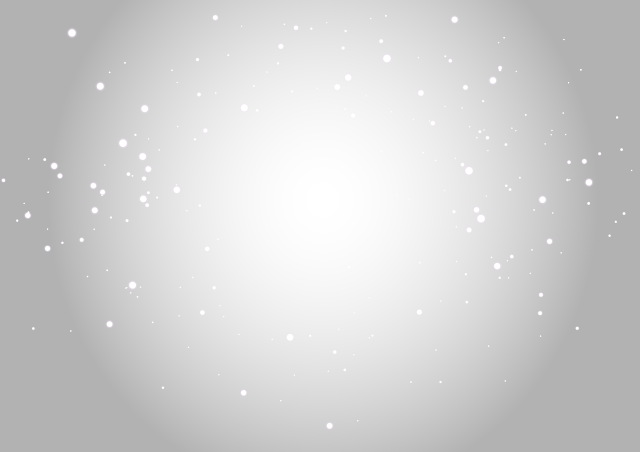
Give the GLSL for this background, as a Shadertoy shader.

```glsl
// A soft white glow on flat grey, strewn with small white sparks.
// The glow is an elliptical falloff; the sparks are hashed into a broad ring,
// denser at the left and right, each a smooth disc with a faint lilac halo.

// Lengths are in canvas heights, measured from the canvas middle.
const vec2  GLOW_CENTER   = vec2(0.007, 0.057);
const vec2  GLOW_RADII    = vec2(0.609, 0.650);
const float GLOW_POWER    = 1.8;
const vec3  GLOW_COLOR    = vec3(1.0);
const vec3  EDGE_COLOR    = vec3(0.700, 0.698, 0.700);
const vec3  HALO_COLOR    = vec3(0.96, 0.87, 0.98);
const vec3  SPARK_COLOR   = vec3(1.0);
const int   SPARK_COUNT   = 220;
const vec2  RING_CENTER   = vec2(0.0, 0.05);
const vec2  RING_RADII    = vec2(0.72, 0.50);
const float RING_INNER    = 0.22;
const float RING_OUTER    = 1.12;
const float SIDE_BIAS     = 0.20;
const float SMALL_SPARK   = 0.0013;
const float LARGE_SPARK   = 0.0085;
const float SIZE_POWER    = 3.5;
const float HALO_SCALE    = 1.7;
const float TAU           = 6.28319;

// Four random values per index, from the sine hash
vec4 hash4(float n) {
    vec4 seed = n * vec4(12.9898, 78.233, 39.425, 26.651) + vec4(1.3, 4.7, 2.1, 8.9);
    return fract(sin(seed) * 43758.5);
}

// Zero at the glow's centre, one at its rim
float glowDistance(vec2 p) {
    return min(length((p - GLOW_CENTER) / GLOW_RADII), 1.0);
}

// Ring position; the angle is bent towards both sides
vec2 sparkPosition(vec4 rnd) {
    float turn = TAU * rnd.x;
    float angle = turn - SIDE_BIAS * sin(2.0 * turn);
    float reach = mix(RING_INNER, RING_OUTER, 0.5 * (rnd.y + rnd.z));
    return RING_CENTER + RING_RADII * reach * vec2(cos(angle), sin(angle));
}

// Antialiased disc
float disc(float dist, float radius, float pixel) {
    return 1.0 - smoothstep(radius - pixel, radius + pixel, dist);
}

void mainImage(out vec4 fragColor, in vec2 fragCoord) {
    float pixel = 1.0 / iResolution.y;
    vec2 p = (fragCoord - 0.5 * iResolution.xy) * pixel;

    // Background glow
    float rim = glowDistance(p);
    vec3 color = mix(GLOW_COLOR, EDGE_COLOR, pow(rim, GLOW_POWER));

    // Scattered sparks: gather the coverage of halos and cores
    float halo = 0.0;
    float core = 0.0;
    for (int i = 0; i < SPARK_COUNT; i++) {
        vec4 rnd = hash4(float(i) + 1.0);
        float radius = mix(SMALL_SPARK, LARGE_SPARK, pow(rnd.w, SIZE_POWER));
        float dist = length(p - sparkPosition(rnd));
        if (dist > radius * HALO_SCALE + pixel) continue;
        halo = max(halo, 1.0 - smoothstep(radius * 0.7, radius * HALO_SCALE, dist));
        core = max(core, disc(dist, radius, 0.7 * pixel));
    }

    // Halos show only against the darker surroundings
    color = mix(color, HALO_COLOR, halo * rim * 0.7);
    color = mix(color, SPARK_COLOR, core);
    fragColor = vec4(color, 1.0);
}
```
